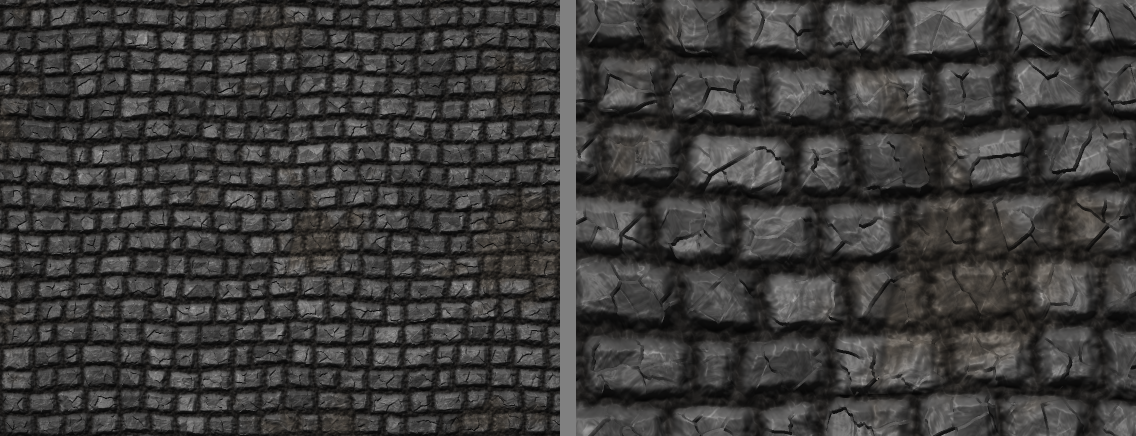
Left: the whole. Right: its middle third, enlarged.
Reproduce this texture procedurally as a Shadertoy shader.

```glsl
// Weathered dark cobblestone paving in uneven rows, with gritty joints and brown dirt.

const float ROWS = 19.3;          // stone rows over the canvas height
const float MEAN_WIDTH = 1.27;    // mean stone width, in row heights
const float WIDTH_JITTER = 0.46;  // unevenness of the stone widths
const float JOINT = 0.055;        // half width of the joints
const float CORNER = 0.17;        // corner radius of the stones
const float RELIEF = 0.27;        // stone height above the joints
const float FACET_SCALE = 1.9;    // chipped facets per row height
const float FACET_TILT = 0.60;
const float SLOPE_STEP = 0.045;   // sampling distance for the normal
const int SAMPLES = 2;            // antialiasing grid size
const vec3 LIGHT = vec3(-0.22, 0.55, 0.80);
const vec3 STONE = vec3(0.364, 0.361, 0.359);
const vec3 MORTAR = vec3(0.150, 0.143, 0.137);
const vec3 DIRT = vec3(0.285, 0.255, 0.220);

vec2 hash2(vec2 p) {
    vec3 q = fract(p.xyx * vec3(0.1031, 0.1030, 0.0973));
    q += dot(q, q.yzx + 33.33);
    return fract((q.xx + q.yz) * q.zy);
}

// Layered, rotated and warped sines, about -1 to 1
float waves(vec2 p) {
    float sum = 0.0, amp = 0.55;
    for (int i = 0; i < 5; i++) {
        p = mat2(0.8, 0.6, -0.6, 0.8) * p * 1.75 + 0.7 * sin(p.yx * 1.3) + 2.7;
        sum += amp * sin(p.x) * sin(p.y);
        amp *= 0.66;
    }
    return sum;
}

// Cellular noise: nearest distance, border closeness, tilt of the cell
vec3 cells(vec2 p) {
    vec2 base = floor(p), nearest = vec2(0.0), id = vec2(0.0);
    float f1 = 9.0, f2 = 9.0;
    for (int y = -1; y <= 1; y++)
    for (int x = -1; x <= 1; x++) {
        vec2 cell = base + vec2(x, y);
        vec2 r = p - cell - hash2(cell);
        float d = length(r);
        if (d < f1) { f2 = f1; f1 = d; nearest = r; id = cell; }
        else f2 = min(f2, d);
    }
    return vec3(f1, f2 - f1, dot(nearest, hash2(id + 71.0) - 0.5));
}

float jointPosition(float i, float row) {
    return i + WIDTH_JITTER * hash2(vec2(i + 50.0, row * 7.0 + 3.0)).x;
}

// Signed distance to the stone outline and two random values of that stone
vec3 stone(vec2 p) {
    p.y += 0.09 * sin(p.x * 0.75 + 1.5 * sin(p.y * 0.4)) + 0.05 * waves(p * 0.8);
    p.x += 0.07 * waves(p.yx * 0.9 + 4.0);
    float row = floor(p.y);
    float x = p.x / MEAN_WIDTH + 9.0 * hash2(vec2(row, 5.0)).x;
    float i = floor(x);
    if (x < jointPosition(i, row)) i -= 1.0;
    float left = jointPosition(i, row), right = jointPosition(i + 1.0, row);
    vec2 rnd = hash2(vec2(i + 13.0, row + 29.0));
    vec2 halfSize = vec2((right - left) * MEAN_WIDTH * 0.5, 0.5);
    vec2 local = vec2((x - 0.5 * (left + right)) * MEAN_WIDTH, fract(p.y) - 0.5);
    halfSize -= JOINT + vec2(0.04, 0.06) * rnd;
    local.y += 0.06 * (rnd.x - 0.5) + 0.07 * (rnd.y - 0.5) * local.x;
    vec2 q = abs(local) - halfSize + CORNER;
    float d = length(max(q, 0.0)) + min(max(q.x, q.y), 0.0) - CORNER;
    return vec3(d + 0.045 * waves(p * 2.3 + rnd * 20.0), rnd);
}

float dirtAmount(vec2 p) {
    return smoothstep(0.22, 0.72, waves(p * 0.21 + 1.3) + 0.25 * waves(p * 1.1));
}

float height(vec2 p) {
    vec3 s = stone(p);
    float body = smoothstep(0.05, -0.17, s.x), h = 0.0;
    if (body > 0.0) {
        vec2 q = p * FACET_SCALE + 0.22 * waves(p * 1.6) + s.yz * 40.0;
        h += body * (RELIEF + FACET_TILT * cells(q).z / FACET_SCALE + 0.020 * waves(p * 5.0));
    }
    h *= 1.0 - 0.55 * dirtAmount(p);
    if (body < 1.0) h += (1.0 - body) * 0.09 * (1.0 - cells(p * 6.0).x);
    return h;
}

vec3 paving(vec2 p) {
    float h = height(p);
    vec2 slope = vec2(height(p + vec2(SLOPE_STEP, 0.0)), height(p + vec2(0.0, SLOPE_STEP))) - h;
    vec3 normal = normalize(vec3(-clamp(slope / SLOPE_STEP, -1.8, 1.8), 1.0));
    vec3 light = normalize(LIGHT);
    vec3 s = stone(p);
    float dirt = dirtAmount(p);
    float face = smoothstep(0.07, -0.09, s.x);

    // Stone tone, mottling and pale veins
    float mottle = waves(p * 3.1 + s.yz * 9.0);
    vec3 stoneColor = STONE * (0.84 + 0.30 * s.y + 0.13 * mottle + 0.16 * waves(p * 0.33 + 8.0));
    float border = cells(p * 1.2 + 0.25 * waves(p * 2.0) + s.zy * 30.0).y;
    float vein = smoothstep(0.07, 0.0, border) * smoothstep(-0.1, 0.4, mottle);
    stoneColor += 0.13 * vein;

    // Dirt settles over the stones and fills the joints
    float grit = waves(p * 6.5);
    stoneColor = mix(stoneColor, DIRT * (0.9 + 0.4 * grit), dirt * 0.7);
    vec3 jointColor = mix(MORTAR, DIRT * 0.75, 0.5 * dirt) * (0.9 + 0.45 * grit);
    vec3 color = mix(jointColor, stoneColor, face);

    // Diffuse light and a damp sheen
    float diffuse = 0.17 + 0.88 * max(dot(normal, light), 0.0);
    float sheen = pow(max(dot(normal, normalize(light + vec3(0.0, 0.0, 1.0))), 0.0), 30.0);
    return color * diffuse + 0.10 * sheen * (0.25 + 0.75 * face) * (1.0 + 0.5 * grit);
}

void mainImage(out vec4 fragColor, in vec2 fragCoord) {
    vec3 color = vec3(0.0);
    for (int y = 0; y < SAMPLES; y++)
    for (int x = 0; x < SAMPLES; x++) {
        vec2 offset = (vec2(x, y) + 0.5) / float(SAMPLES) - 0.5;
        color += paving((fragCoord + offset) / iResolution.y * ROWS);
    }
    color /= float(SAMPLES * SAMPLES);
    vec2 centered = fragCoord / iResolution.xy - 0.5;
    color *= 1.07 - 0.40 * dot(centered, centered);
    fragColor = vec4(clamp(color, 0.0, 1.0), 1.0);
}
```
